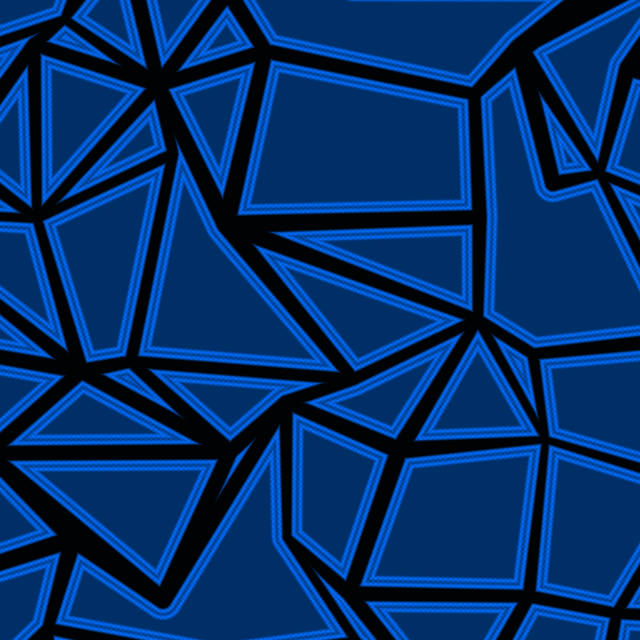
Reproduce this pattern procedurally as a WebGL 1 fragment shader.

```glsl
precision highp float;
// Angular blue shards separated by tapered black cracks.
// Cracks are the edges of a strongly jittered grid, some dropped and some
// cells cut diagonally; the distance to them shapes a double hatched rim.

uniform vec2 u_resolution;

const float GRID = 5.4;           // grid cells across the canvas
const float JITTER = 1.22;        // vertex displacement range, in cells
const float KEEP_EDGE = 0.87;     // share of grid edges that are drawn
const float CUT_CELL = 0.42;      // share of cells with a diagonal
const float CRACK_MIN = 0.0045;   // crack half widths, in canvas units
const float CRACK_MAX = 0.0135;
const float RIM_WIDTH = 0.0195;
const float SOFTNESS = 0.0045;    // blur of the crack edge
const float HATCH_PERIOD = 0.0078;
const float SEED = 17.0;

const vec3 CRACK_COLOR = vec3(0.00, 0.006, 0.015);
const vec3 SHARD_COLOR = vec3(0.00, 0.18, 0.40);
const vec3 RIM_COLOR = vec3(0.00, 0.43, 1.00);
const float TAU = 6.2831853;

// Three random values for a grid position
vec3 hash3(vec2 p) {
  vec3 q = fract((p.xyx + SEED) * vec3(0.1031, 0.1030, 0.0973));
  q += dot(q, q.yxz + 33.33);
  return fract((q.xxy + q.yzz) * q.zyx);
}

// Grid vertex: displaced position in xy, crack half width in z
vec3 vertex(vec2 cell) {
  vec3 h = hash3(cell);
  vec2 pos = cell + 0.5 + (h.xy - 0.5) * JITTER;
  return vec3(pos / GRID, mix(CRACK_MIN, CRACK_MAX, h.z));
}

// Signed distance to a segment whose half width runs from a.z to b.z
float taperedCrack(vec2 p, vec3 a, vec3 b) {
  vec2 ap = p - a.xy;
  vec2 ab = b.xy - a.xy;
  float t = clamp(dot(ap, ab) / max(dot(ab, ab), 0.00001), 0.0, 1.0);
  return length(ap - ab * t) - mix(a.z, b.z, t);
}

// Distance to the nearest crack, negative inside it
float crackDistance(vec2 p) {
  vec2 home = floor(p * GRID);
  float d = 1.0;
  for (int j = -2; j <= 1; j++) {
    for (int i = -2; i <= 1; i++) {
      vec2 cell = home + vec2(float(i), float(j));
      vec3 a = vertex(cell);
      vec3 right = vertex(cell + vec2(1.0, 0.0));
      vec3 up = vertex(cell + vec2(0.0, 1.0));
      vec3 pick = hash3(cell + 71.0);

      if (pick.x < KEEP_EDGE) d = min(d, taperedCrack(p, a, right));
      if (pick.y < KEEP_EDGE) d = min(d, taperedCrack(p, a, up));
      if (pick.z < CUT_CELL * 0.5) {
        d = min(d, taperedCrack(p, right, up));
      } else if (pick.z < CUT_CELL) {
        d = min(d, taperedCrack(p, a, vertex(cell + 1.0)));
      }
    }
  }
  return d;
}

// Rim brightness: two strands along the crack, broken by fine dots
float rimLevel(vec2 p, float d) {
  float band = 1.0 - smoothstep(RIM_WIDTH * 0.85, RIM_WIDTH * 1.08, d);
  float strand = 0.5 - 0.5 * cos(2.0 * TAU * d / RIM_WIDTH);
  vec2 wave = sin(p * TAU / HATCH_PERIOD);
  float dots = 0.5 + 0.5 * wave.x * wave.y;
  return band * clamp(0.14 + 0.56 * strand + 0.32 * dots, 0.0, 1.0);
}

void main() {
  vec2 p = gl_FragCoord.xy / min(u_resolution.x, u_resolution.y);
  float d = crackDistance(p);

  vec3 color = mix(SHARD_COLOR, RIM_COLOR, rimLevel(p, d));
  float soft = max(SOFTNESS, 1.0 / min(u_resolution.x, u_resolution.y));
  color = mix(CRACK_COLOR, color, smoothstep(-0.3 * soft, 0.7 * soft, d));

  gl_FragColor = vec4(color, 1.0);
}
```
